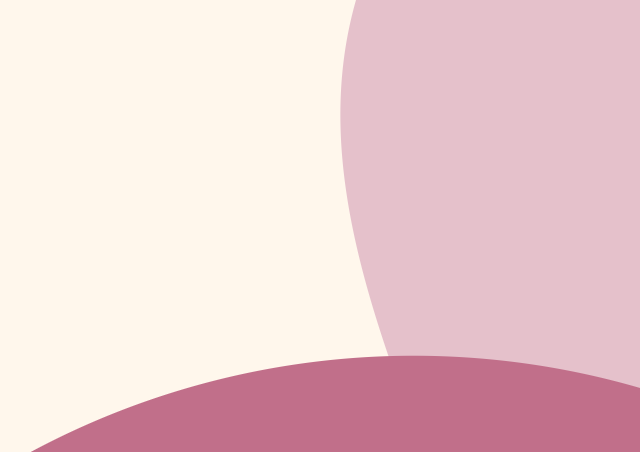
Give the GLSL for this background, as a WebGL 2 fragment shader.

```glsl
#version 300 es
precision highp float;

uniform vec2 u_resolution;
out vec4 outColor;

// All lengths are fractions of the canvas height
#define CREAM vec3(1.0, 0.968, 0.927)
#define PINK vec3(0.898, 0.757, 0.797)
#define ROSE vec3(0.757, 0.437, 0.542)
#define CURVE_TIP vec2(0.753, 0.746)
#define CURVE_BEND 0.484
#define CURVE_SKEW 0.207
#define HILL_CENTER vec2(0.9153, -1.579)
#define HILL_RADIUS 1.792

// Approximate signed distance to the bowed left side of the panel
float panelDistance(vec2 p) {
    float t = p.y - CURVE_TIP.y;
    float edge = CURVE_TIP.x + t * t * (CURVE_BEND + CURVE_SKEW * t);
    float slope = t * (2.0 * CURVE_BEND + 3.0 * CURVE_SKEW * t);
    return (edge - p.x) / sqrt(1.0 + slope * slope);
}

float circleDistance(vec2 p, vec2 center, float radius) {
    return length(p - center) - radius;
}

// Coverage of a shape, softened over one pixel
float coverage(float dist, float pixel) {
    return clamp(0.5 - dist / pixel, 0.0, 1.0);
}

void main() {
    float pixel = 1.0 / u_resolution.y;
    vec2 p = gl_FragCoord.xy * pixel;

    // Layers from back to front: ground, panel, hill
    vec3 color = CREAM;
    color = mix(color, PINK, coverage(panelDistance(p), pixel));
    color = mix(color, ROSE, coverage(circleDistance(p, HILL_CENTER, HILL_RADIUS), pixel));

    outColor = vec4(color, 1.0);
}
```
